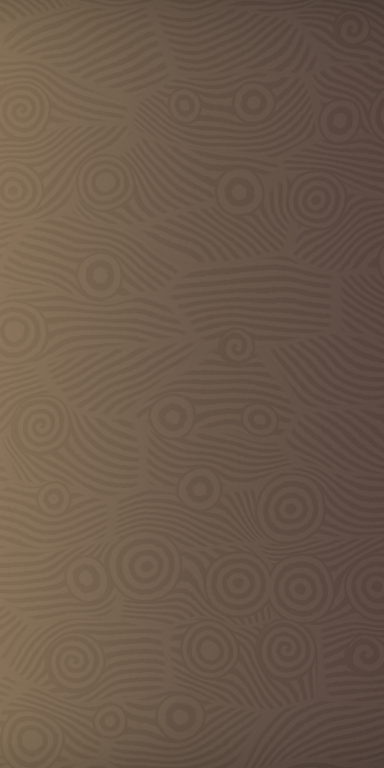
A Shadertoy shader for this pattern:

```glsl
const vec3 LEFT_COLOR = vec3(0.520, 0.438, 0.338);
const vec3 MID_COLOR = vec3(0.412, 0.342, 0.287);
const vec3 RIGHT_COLOR = vec3(0.348, 0.279, 0.252);
const vec3 LINE_TINT = vec3(0.032, 0.031, 0.028);  // relief between line and gap
const float DISC_CELL = 0.2;       // all lengths in canvas widths
const float DISC_SHARE = 0.72;
const float SPIRAL_SHARE = 0.2;
const float RADIUS_MIN = 0.040;
const float RADIUS_MAX = 0.092;
const float RING_PERIOD = 0.023;
const float LINE_PERIOD = 0.026;
const float MOAT = 0.006;          // dark gap around each disc
const float BEND = 0.55;           // how far lines part around discs
const vec2 PATCH_SCALE = vec2(2.6, 5.5);
const float PATCH_TILT = 1.3;
const float PATCH_CURVE = 4.5;
const float GRAIN = 0.008;
const float TAU = 6.28318;

vec2 hash2(vec2 p) {
    vec3 q = fract(p.xyx * vec3(0.1031, 0.1030, 0.0973));
    q += dot(q, q.yzx + 33.33);
    return fract((q.xx + q.yz) * q.zy);
}

float gradientDot(vec2 cell, vec2 offset) {
    return dot(hash2(cell + 71.0) * 2.0 - 1.0, offset);
}

float gradientNoise(vec2 p) {
    vec2 i = floor(p), f = fract(p);
    vec2 u = f * f * f * (f * (f * 6.0 - 15.0) + 10.0);
    vec2 e = vec2(0.0, 1.0);
    return mix(mix(gradientDot(i, f), gradientDot(i + e.yx, f - e.yx), u.x),
               mix(gradientDot(i + e.xy, f - e.xy), gradientDot(i + 1.0, f - 1.0), u.x), u.y);
}

float stripe(float phase) {
    return smoothstep(-0.55, 0.55, sin(TAU * phase));
}

// Finds the closest disc: offset, radius and seed; also sums the push on the lines
void findDisc(vec2 p, out vec2 offset, out float radius, out vec2 seed, out vec2 push) {
    float best = 1e3;
    offset = vec2(1.0);
    radius = RADIUS_MIN;
    seed = vec2(0.0);
    push = vec2(0.0);
    float row = floor(p.y / DISC_CELL);
    for (int j = -1; j <= 1; j++) {
        float y = row + float(j);
        float shift = hash2(vec2(y, 5.0) + 40.0).x;
        float column = floor(p.x / DISC_CELL + shift);
        for (int i = -1; i <= 1; i++) {
            vec2 cell = vec2(column + float(i), y);
            vec2 h = hash2(cell + 13.0), s = hash2(cell + 57.0);
            if (s.x > DISC_SHARE) continue;
            vec2 center = (cell + 0.5 + (h - 0.5) * 0.36 - vec2(shift, 0.0)) * DISC_CELL;
            float r = mix(RADIUS_MIN, RADIUS_MAX, hash2(cell + 91.0).x);
            vec2 d = p - center;
            float len = length(d);
            float fade = 1.0 - smoothstep(r, DISC_CELL, len);
            push += d * fade * r * r / max(len * len, r * r);
            if (len - r < best) {
                best = len - r;
                offset = d;
                radius = r;
                seed = vec2(s.x / DISC_SHARE, s.y);
            }
        }
    }
}

// Concentric rings around a filled or hollow core, or a spiral
float discPattern(vec2 offset, float radius, vec2 seed, float wobble) {
    float rings = max(1.0, floor(radius * 0.66 / RING_PERIOD));
    float period = radius * 0.66 / rings;
    float u = (radius - length(offset)) / period + wobble;
    if (seed.y < SPIRAL_SHARE)
        return stripe(u + atan(offset.y, offset.x) / TAU);
    return stripe(min(u, rings + (seed.x < 0.5 ? 0.25 : 0.75)));
}

// Patches of arched lines, each with its own tilt, joined by solid seams
float flowPattern(vec2 p, float wobble) {
    vec2 q = p * PATCH_SCALE, base = floor(q), nearest = vec2(0.0), id = base;
    float first = 9.0, second = 9.0;
    for (int j = -1; j <= 1; j++)
    for (int i = -1; i <= 1; i++) {
        vec2 cell = base + vec2(i, j);
        vec2 d = q - cell - 0.15 - 0.7 * hash2(cell + 23.0);
        float len = length(d);
        if (len < first) {
            second = first;
            first = len;
            nearest = d / PATCH_SCALE;
            id = cell;
        } else second = min(second, len);
    }
    vec2 h = hash2(id + 37.0) - 0.5;
    float angle = h.x * PATCH_TILT;
    vec2 along = vec2(cos(angle), sin(angle));
    float x = dot(nearest, along), y = dot(nearest, vec2(-along.y, along.x));
    float lines = stripe((y + h.y * PATCH_CURVE * x * x) / LINE_PERIOD + wobble);
    return mix(0.85, lines, smoothstep(0.03, 0.10, second - first));
}

void mainImage(out vec4 fragColor, in vec2 fragCoord) {
    vec2 p = fragCoord / iResolution.x;
    vec2 uv = fragCoord / iResolution.xy;

    // Relief: discs laid over the flowing lines
    vec2 offset, seed, push;
    float radius;
    vec2 warped = p + 0.012 * vec2(gradientNoise(p * 9.0), gradientNoise(p * 9.0 + 31.0));
    findDisc(warped, offset, radius, seed, push);
    float rough = 0.12 * gradientNoise(p * 75.0);
    float sway = 1.1 * gradientNoise(p * vec2(5.0, 7.0) + 8.0);
    float edge = length(offset) - radius;
    float aa = 0.003;
    float flow = flowPattern(warped - BEND * push, sway + rough);
    flow *= smoothstep(MOAT - aa, MOAT + aa, edge);
    float disc = discPattern(offset, radius, seed, rough);
    float relief = mix(disc, flow, smoothstep(-aa, aa, edge));

    // Light falls from the left and fades towards top and bottom
    vec3 color = mix(LEFT_COLOR, MID_COLOR, smoothstep(0.0, 1.0, uv.x + 0.5) * 2.0 - 1.0);
    color = mix(LEFT_COLOR, MID_COLOR, clamp(uv.x * 2.0, 0.0, 1.0));
    color = mix(color, RIGHT_COLOR, clamp(uv.x * 2.0 - 1.0, 0.0, 1.0));
    float rim = min(uv.y, 1.0 - uv.y);
    color *= 1.0 - 0.13 * exp(-rim * 22.0) + 0.012 * smoothstep(0.0, 0.4, rim);

    color += LINE_TINT * (relief - 0.5) + GRAIN * gradientNoise(p * 110.0);
    fragColor = vec4(color, 1.0);
}
```
